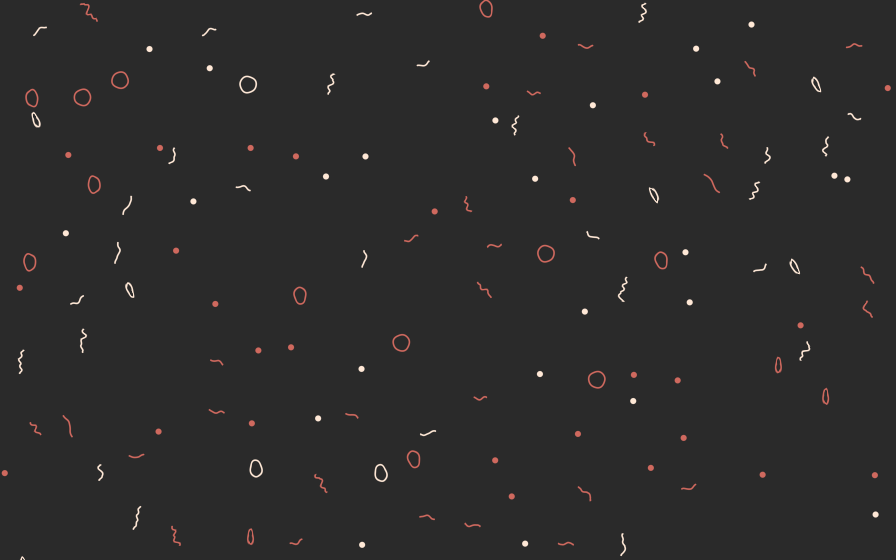
Reproduce this pattern procedurally as a Shadertoy shader.

```glsl
// Sparse confetti of dots, hand-drawn loops and squiggles on charcoal.
// Each grid cell holds at most one jittered mark; its kind, tint and tilt
// come from hashes, its outline from distance functions and gradient noise.

const vec3 CHARCOAL = vec3(0.163, 0.163, 0.163);
const vec3 CREAM = vec3(1.0, 0.91, 0.84);
const vec3 CORAL = vec3(0.81, 0.41, 0.37);

// Lengths are fractions of the canvas height.
const float ROWS = 10.0;
const float OCCUPANCY = 0.83;
const float JITTER = 0.84;
const float STROKE = 0.00145;     // half the line width
const float DOT_RADIUS = 0.0054;
const vec2 RING_RADII = vec2(0.0144);
const vec2 OVAL_RADII = vec2(0.0102, 0.0148);
const vec2 SLIVER_RADII = vec2(0.0045, 0.0130);
const float QUARTER_TURN = 1.5708;

// Upper bounds of the cumulative share of each kind; ticks take the rest.
const float DOTS = 0.38;
const float RINGS = 0.46;
const float OVALS = 0.505;
const float SLIVERS = 0.58;
const float SQUIGGLES = 0.81;

vec3 hash3(vec2 p) {
    vec3 q = fract(vec3(p.xyx) * vec3(0.1031, 0.1030, 0.0973));
    q += dot(q, q.yxz + 33.33);
    return fract((q.xxy + q.yzz) * q.zyx);
}

float gradientNoise(float x) {
    float i = floor(x), f = x - i;
    float a = hash3(vec2(i, 7.0)).x * 2.0 - 1.0;
    float b = hash3(vec2(i + 1.0, 7.0)).x * 2.0 - 1.0;
    return mix(a * f, b * (f - 1.0), f * f * (3.0 - 2.0 * f));
}

// Coordinates of p in a frame turned counter-clockwise by angle.
vec2 turn(vec2 p, float angle) {
    float c = cos(angle), s = sin(angle);
    return vec2(c * p.x + s * p.y, c * p.y - s * p.x);
}

// Outline of a slightly uneven ellipse.
float loopDistance(vec2 p, vec2 radii, float wobble, float phase) {
    vec2 q = p / radii;
    float k = length(q);
    float angle = atan(q.y, q.x);
    float rim = 1.0 + wobble * (sin(3.0 * angle + phase) + 0.5 * sin(5.0 * angle - phase));
    return abs(k * (k - rim) / max(length(q / radii), 0.001)) - STROKE;
}

// Sideways offset of a squiggle at height t: one S-bend plus uneven kinks.
float squigglePath(float t, float halfLength, float bend, float kink, float seed) {
    return bend * sin(3.0 * t / halfLength + seed) + kink * gradientNoise(t * 95.0 + seed * 20.0);
}

float squiggleDistance(vec2 p, float halfLength, float bend, float kink, float seed) {
    float t = clamp(p.y, -halfLength, halfLength);
    float x = squigglePath(t, halfLength, bend, kink, seed);
    float slope = (squigglePath(t + 0.0005, halfLength, bend, kink, seed) - x) / 0.0005;
    return length(vec2((p.x - x) / sqrt(1.0 + slope * slope), p.y - t)) - STROKE;
}

// Distance to a mark of the kind chosen by pick.
float markDistance(vec2 p, float pick, bool cream, vec3 vary) {
    float spread = vary.x - 0.5;
    float phase = vary.y * 6.2832;
    if (pick < DOTS) return length(p) - DOT_RADIUS;
    if (pick < RINGS) return loopDistance(p, RING_RADII, 0.03, phase);
    if (pick < OVALS) return loopDistance(turn(p, 0.15 + 0.2 * spread), OVAL_RADII, 0.05, phase);
    if (pick < SLIVERS) {
        float tilt = cream ? 0.42 : 0.05;
        return loopDistance(turn(p, tilt + 0.15 * spread), SLIVER_RADII, 0.10, phase);
    }
    if (pick < SQUIGGLES) {
        float lean = cream ? -0.2 : 0.55;
        float halfLength = mix(0.013, 0.021, vary.z);
        return squiggleDistance(turn(p, lean + 0.5 * spread), halfLength, 0.0025, 0.022 * vary.y, phase);
    }
    float lean = QUARTER_TURN + (cream ? 1.1 : 0.8) * spread;
    return squiggleDistance(turn(p, lean), mix(0.0105, 0.0135, vary.z), 0.0026, 0.004, phase);
}

void mainImage(out vec4 fragColor, in vec2 fragCoord) {
    vec2 uv = fragCoord / iResolution.y;
    float pixel = 1.0 / iResolution.y;
    vec2 home = floor(uv * ROWS);
    vec3 color = CHARCOAL;

    // Jittered marks may reach into neighbouring cells.
    for (int j = -1; j <= 1; j++) {
        for (int i = -1; i <= 1; i++) {
            vec2 cell = home + vec2(i, j);
            vec3 place = hash3(cell + 17.0);
            if (place.z > OCCUPANCY) continue;
            vec3 trait = hash3(cell + 61.0);
            vec3 vary = hash3(cell + 113.0);

            // Rings are mostly coral, dots lean towards cream.
            float pick = trait.x;
            float creamShare = pick < DOTS ? 0.62 : pick < RINGS ? 0.2 : 0.5;
            bool cream = trait.y < creamShare;

            vec2 center = (cell + 0.5 + JITTER * (place.xy - 0.5)) / ROWS;
            float d = markDistance(uv - center, pick, cream, vary);
            float cover = 1.0 - smoothstep(-0.7 * pixel, 0.7 * pixel, d);
            color = mix(color, cream ? CREAM : CORAL, cover);
        }
    }
    fragColor = vec4(color, 1.0);
}
```
